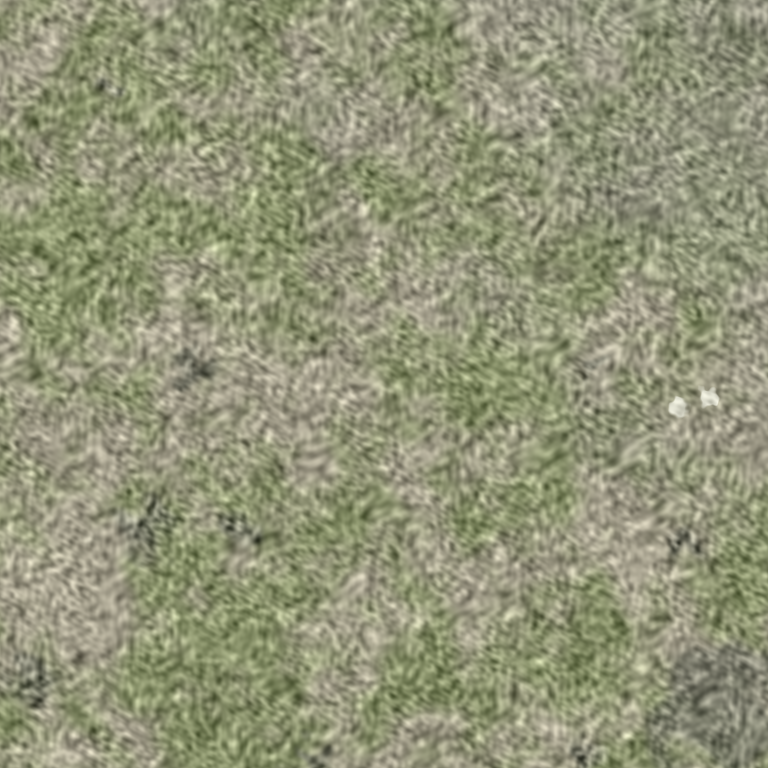
This texture is drawn by a three.js fragment shader. Its source:

```glsl
// Dry, mottled turf seen from above: straw and green patches carry a fine
// grain of short blades laid in several directions, with scattered dark
// clumps, one grey bare spot and a pair of small white flowers.
varying vec2 vUv;

const vec3 GREEN = vec3(0.520, 0.556, 0.400);
const vec3 STRAW = vec3(0.640, 0.620, 0.545);
const vec3 GREY = vec3(0.560, 0.565, 0.505);
const vec3 PETAL = vec3(0.88, 0.88, 0.82);
const vec3 TONE_TINT = vec3(1.0, 0.98, 0.92);

const float PATCH_SCALE = 5.0;
const float TUFT_SCALE = 38.0;
const float GRAIN_SCALE = 86.0;
const float BLADE_STRETCH = 0.62;
const float GRAIN_CONTRAST = 0.076;
const float TUFT_CONTRAST = 0.030;
const float PATCH_CONTRAST = 0.018;

const float CLUMP_GRID = 5.0;
const float CLUMP_SHARE = 0.38;
const float CLUMP_DEPTH = 0.13;
const vec2 BARE_CENTRE = vec2(0.935, 0.075);
const float BARE_RADIUS = 0.105;
const vec2 FLOWER_CENTRE = vec2(0.902, 0.476);
const vec2 FLOWER_OFFSET = vec2(0.019, 0.007);
const float FLOWER_RADIUS = 0.015;

vec2 hash2(vec2 p) {
  vec3 q = fract(p.xyx * vec3(0.1031, 0.1030, 0.0973));
  q += dot(q, q.yzx + 33.33);
  return fract((q.xx + q.yz) * q.zy);
}

float cornerSlope(vec2 cell, vec2 f, vec2 corner) {
  return dot(hash2(cell + corner) * 2.0 - 1.0, f - corner);
}

// Gradient noise scaled to a deviation of about one
float noise(vec2 p) {
  vec2 cell = floor(p);
  vec2 f = p - cell;
  vec2 u = f * f * f * (f * (f * 6.0 - 15.0) + 10.0);
  float low = mix(cornerSlope(cell, f, vec2(0.0)),
                  cornerSlope(cell, f, vec2(1.0, 0.0)), u.x);
  float high = mix(cornerSlope(cell, f, vec2(0.0, 1.0)),
                   cornerSlope(cell, f, vec2(1.0)), u.x);
  return 5.5 * mix(low, high, u.y);
}

float patches(vec2 p) {
  return 0.65 * noise(p) + 0.5 * noise(p * 2.1 + 17.3) + 0.4 * noise(p * 4.7 + 41.9);
}

// Short blades: stretched noise in turned layers, each strong in its own places
float bladeGrain(vec2 p) {
  float sum = 0.0;
  float power = 0.0;
  for (int i = 0; i < 3; i++) {
    float k = float(i);
    float angle = 0.5 + 1.05 * k;
    vec2 along = vec2(cos(angle), sin(angle));
    vec2 q = vec2(dot(p, along) * BLADE_STRETCH, dot(p, vec2(-along.y, along.x)));
    float weight = clamp(0.6 + 0.4 * noise(p * 16.0 + 31.0 * k), 0.1, 1.3);
    sum += weight * noise(q * GRAIN_SCALE * (1.0 + 0.28 * k) + 157.0 + 53.0 * k);
    power += weight * weight;
  }
  return sum * inversesqrt(power);
}

// Ragged dark clumps, at most one per grid cell
float clumpMask(vec2 p) {
  vec2 ragged = p + 0.009 * vec2(noise(p * 32.0), noise(p * 32.0 + 71.0));
  vec2 cell = floor(p * CLUMP_GRID);
  float mask = 0.0;
  for (int y = -1; y <= 1; y++) {
    for (int x = -1; x <= 1; x++) {
      vec2 id = cell + vec2(float(x), float(y));
      vec2 centre = (id + hash2(id + 23.0)) / CLUMP_GRID;
      vec2 traits = hash2(id + 67.0);
      float radius = mix(0.025, 0.055, traits.y);
      float d = length((ragged - centre) * vec2(0.9, 1.2));
      float spot = 1.0 - smoothstep(0.15 * radius, radius, d);
      mask = max(mask, spot * step(traits.x, CLUMP_SHARE));
    }
  }
  return mask;
}

float flowerMask(vec2 p) {
  vec2 ragged = p + 0.0025 * vec2(noise(p * 95.0), noise(p * 95.0 + 37.0));
  float mask = 0.0;
  for (int i = 0; i < 2; i++) {
    float side = float(i) * 2.0 - 1.0;
    float d = length(ragged - FLOWER_CENTRE - side * FLOWER_OFFSET);
    mask = max(mask, 1.0 - smoothstep(0.65, 1.05, d / FLOWER_RADIUS));
  }
  return mask;
}

void main() {
  vec2 p = vUv;
  float dryness = patches(p * PATCH_SCALE + 9.0);
  float clump = clumpMask(p);
  float bareEdge = length(p - BARE_CENTRE) + 0.012 * noise(p * 18.0);
  float bare = 1.0 - smoothstep(0.6, 1.0, bareEdge / BARE_RADIUS);

  // Ground colour, greyer towards the upper right and in the dark spots
  vec3 color = mix(GREEN, STRAW, smoothstep(-1.6, 1.6, dryness));
  float greyness = 0.55 * smoothstep(1.1, 1.9, p.x + p.y + 0.12 * noise(p * 6.0));
  color = mix(color, GREY, max(greyness, 0.7 * max(bare, clump)));

  // Light and shade
  float tone = GRAIN_CONTRAST * bladeGrain(p) * (1.0 + 0.5 * clump);
  tone += TUFT_CONTRAST * noise(p * TUFT_SCALE + 83.0);
  tone += PATCH_CONTRAST * patches(p * PATCH_SCALE * 1.6 + 61.0);
  tone -= CLUMP_DEPTH * clump + 0.09 * bare;
  color += tone * TONE_TINT;

  color = mix(color, PETAL + 0.6 * tone, 0.9 * flowerMask(p));
  gl_FragColor = vec4(clamp(color, 0.0, 1.0), 1.0);
}
```
